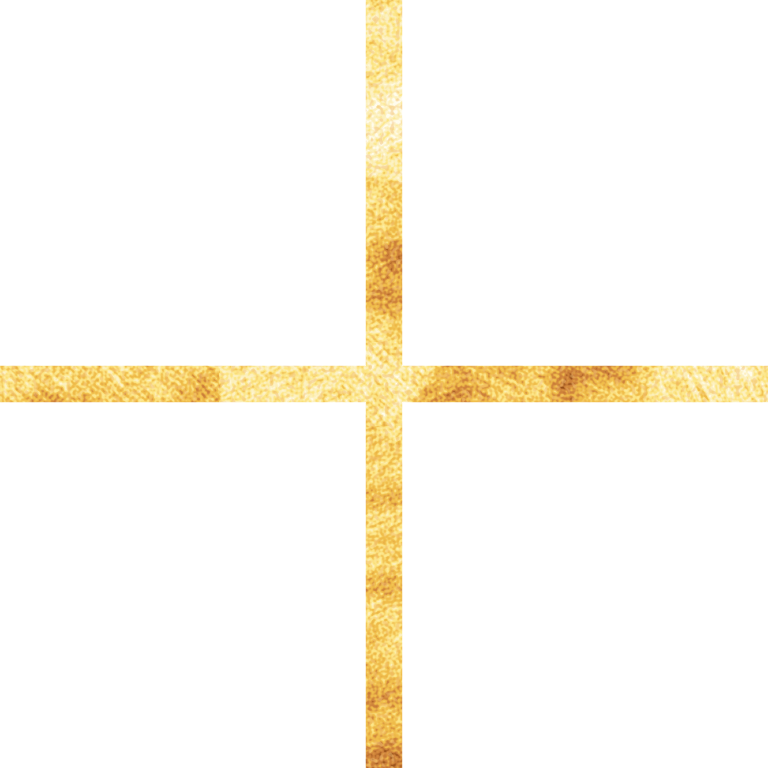
Reproduce this background procedurally as a WebGL 2 fragment shader.

```glsl
#version 300 es
precision highp float;

uniform vec2 u_resolution;
out vec4 outColor;

vec2 hashGradient(vec2 cell) {
    vec3 q = fract(cell.xyx * vec3(0.1031, 0.1030, 0.0973));
    q += dot(q, q.yzx + 33.33);
    float angle = 6.28318 * fract((q.x + q.y) * q.z);
    return vec2(cos(angle), sin(angle));
}

float gradientNoise(vec2 p) {
    vec2 i = floor(p), f = p - i;
    vec2 u = f * f * f * (f * (f * 6.0 - 15.0) + 10.0);
    float a = dot(hashGradient(i), f);
    float b = dot(hashGradient(i + vec2(1, 0)), f - vec2(1, 0));
    float c = dot(hashGradient(i + vec2(0, 1)), f - vec2(0, 1));
    float d = dot(hashGradient(i + vec2(1, 1)), f - vec2(1, 1));
    return mix(mix(a, b, u.x), mix(c, d, u.x), u.y);
}

float spot(vec2 p, vec2 center, vec2 radius) {
    vec2 d = (p - center) / radius;
    return exp(-dot(d, d));
}

// Scratches stretched along the given direction
float brush(vec2 p, float angle) {
    vec2 along = vec2(cos(angle), sin(angle));
    vec2 q = vec2(dot(p, along), dot(p, vec2(-along.y, along.x)));
    return gradientNoise(q * vec2(14.0, 170.0)) + 0.6 * gradientNoise(q * vec2(30.0, 290.0) + 7.0);
}

// Broad light and dark areas of the foil
float verticalTone(vec2 p) {
    float tone = 0.66 + 0.17 * smoothstep(0.763, 0.768, p.y + 0.1 * (p.x - 0.5));
    tone += 0.13 * spot(p, vec2(0.50, 0.85), vec2(0.08, 0.05));
    tone -= 0.22 * spot(p, vec2(0.50, 1.01), vec2(0.06, 0.02));
    tone -= 0.10 * spot(p, vec2(0.51, 0.92), vec2(0.02, 0.03));
    tone -= 0.33 * spot(p, vec2(0.515, 0.665), vec2(0.03, 0.026));
    tone -= 0.27 * spot(p, vec2(0.505, 0.615), vec2(0.04, 0.030));
    tone += 0.14 * spot(p, vec2(0.50, 0.50), vec2(0.08, 0.08));
    tone -= 0.10 * spot(p, vec2(0.49, 0.35), vec2(0.04, 0.03));
    tone -= 0.17 * spot(p, vec2(0.51, 0.235), vec2(0.05, 0.022)) * smoothstep(0.212, 0.220, p.y);
    tone -= 0.28 * spot(p, vec2(0.49, 0.095), vec2(0.035, 0.025));
    return tone - 0.38 * smoothstep(0.08, 0.0, p.y);
}

float horizontalTone(vec2 p) {
    float tone = 0.70 + 0.10 * smoothstep(0.284, 0.289, p.x);
    tone -= 0.22 * spot(p, vec2(0.07, 0.48), vec2(0.07, 0.015));
    tone -= 0.20 * spot(p, vec2(0.265, 0.49), vec2(0.045, 0.03)) * smoothstep(0.290, 0.284, p.x);
    float fold = smoothstep(-0.004, 0.004, p.x - 0.555 - 0.8 * (p.y - 0.5));
    tone -= 0.28 * fold * smoothstep(0.72, 0.53, p.x);
    tone -= 0.14 * smoothstep(0.53, 0.60, p.x) * smoothstep(0.90, 0.80, p.x);
    tone -= 0.34 * spot(p, vec2(0.735, 0.49), vec2(0.025, 0.04));
    tone -= 0.26 * spot(p, vec2(0.785, 0.515), vec2(0.035, 0.02));
    return tone + 0.05 * spot(p, vec2(0.93, 0.50), vec2(0.05, 0.05));
}

vec3 goldRamp(float t) {
    vec3 color = mix(vec3(0.58, 0.30, 0.09), vec3(0.81, 0.51, 0.23), smoothstep(0.05, 0.30, t));
    color = mix(color, vec3(0.94, 0.74, 0.29), smoothstep(0.28, 0.54, t));
    color = mix(color, vec3(0.99, 0.90, 0.53), smoothstep(0.52, 0.76, t));
    color = mix(color, vec3(0.99, 0.94, 0.74), smoothstep(0.74, 0.92, t));
    return mix(color, vec3(1.0, 0.99, 0.93), smoothstep(0.92, 1.12, t));
}

void main() {
    vec2 p = gl_FragCoord.xy / u_resolution;
    vec2 offset = abs(p - 0.5);
    bool upright = offset.x < offset.y;
    float tone = upright ? verticalTone(p) : horizontalTone(p);

    // Each patch of foil has its own brushing direction
    float angle = 0.45;
    float strength = 0.16;
    if (!upright && p.x < 0.285) { angle = -0.75; strength = 0.22; }
    if (!upright && p.x > 0.60) angle = -0.5;
    if (p.x > 0.86) { angle = -1.1; strength = 0.25; }
    if (max(offset.x, offset.y) < 0.055) { angle = -0.8; strength = 0.22; }
    tone += strength * brush(p, angle);

    // Cloudy mottling and fine grain
    tone += 0.15 * gradientNoise(p * 32.0) + 0.14 * gradientNoise(p * 75.0 + 3.0);
    tone += 0.34 * gradientNoise(p * 205.0 + 11.0);
    vec3 gold = goldRamp(tone);
    float blush = smoothstep(0.05, 0.4, gradientNoise(p * 140.0 + 29.0));
    gold = mix(gold, vec3(0.95, 0.75, 0.45), 0.5 * blush);

    // Two crossing bars on white
    float edge = min(offset.x, offset.y) - 0.0238;
    float pixel = 1.0 / min(u_resolution.x, u_resolution.y);
    float bars = 1.0 - smoothstep(-0.6 * pixel, 0.6 * pixel, edge);
    outColor = vec4(mix(vec3(1.0), gold, bars), 1.0);
}
```
